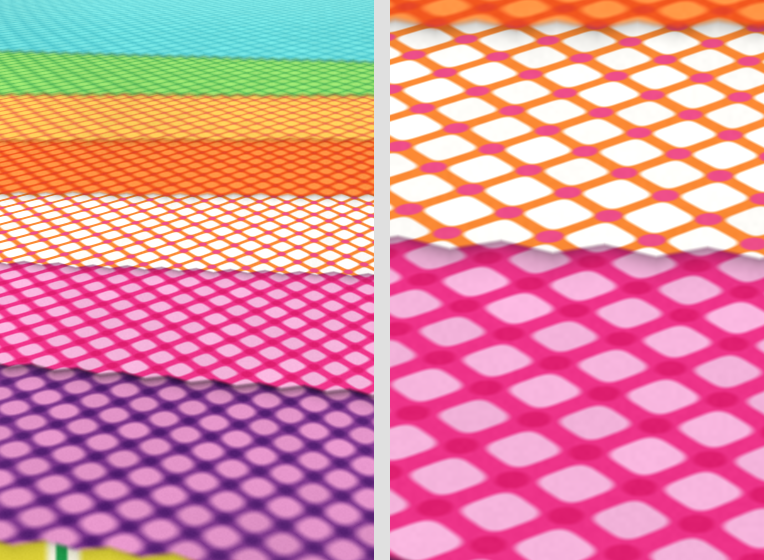
Left, the full canvas; right, a detail of the centre.
Reproduce this texture procedurally as a WebGL 1 fragment shader.

```glsl
precision highp float;
// Seven overlapping printed fabrics, each with a diamond net of rounded cells,
// receding in perspective. One lattice is projected toward a high horizon and
// every layer recolours it, cuts a zigzag edge and shades the cloth beneath.
uniform vec2 u_resolution;

float hash(vec2 p) {
  vec3 q = fract(vec3(p.xyx) * 0.1031);
  q += dot(q, q.yzx + 33.33);
  return fract((q.x + q.y) * q.z);
}

float noise(vec2 p) {
  vec2 i = floor(p), f = fract(p);
  f = f * f * (3.0 - 2.0 * f);
  return mix(mix(hash(i), hash(i + vec2(1.0, 0.0)), f.x),
             mix(hash(i + vec2(0.0, 1.0)), hash(i + 1.0), f.x), f.y);
}

// Depth grows downward from the horizon; rows sag to the right when near.
float depthAt(vec2 uv) {
  return uv.y + 0.099 - 0.1 * uv.x * max(uv.y - 0.25, 0.0);
}

// shape: cell radius, roundness exponent, blur, lattice density
vec3 net(vec2 uv, vec3 cell, vec3 line, vec3 knot, vec4 shape) {
  float depth = depthAt(uv);
  float across = (uv.x - 0.84) / (0.162 * depth);
  float row = -64.5 * inversesqrt(depth);
  vec2 lattice = shape.w * vec2(across + 0.5 * row, across - 0.5 * row);
  vec2 c = abs(fract(lattice) - 0.5);
  float vary = hash(floor(lattice) + 300.0) - 0.5;

  // Softness never falls below the size of one sample.
  float footprint = 16.2 * shape.w / (pow(depth, 1.5) * u_resolution.y);
  float soft = shape.z + 0.6 * footprint;
  float radius = shape.x + 0.025 * vary;
  float dist = pow(pow(c.x, shape.y) + pow(c.y, shape.y), 1.0 / shape.y);
  float inside = 1.0 - smoothstep(radius - soft, radius + soft, dist);
  float joint = 1.0 - smoothstep(0.19 - soft, 0.19 + soft, length(0.5 - c));

  vec3 color = mix(mix(line, knot, joint), cell * (1.0 + 0.04 * vary), inside);
  vec3 average = mix(line, cell, 0.55);
  return mix(color, average, smoothstep(0.35, 0.75, footprint));
}

// Signed distance below a slanted zigzag hem; edge holds its left and right ends.
float hem(vec2 uv, vec2 edge) {
  float depth = edge.x + 0.099;
  float tooth = abs(fract(uv.x / (0.162 * depth) + 0.3) - 0.5) - 0.25;
  float uneven = noise(vec2(uv.x * 9.0, edge.x * 50.0)) - 0.5;
  return uv.y - mix(edge.x, edge.y, uv.x) + depth * (0.022 * tooth + 0.007 * uneven);
}

// Lays a fabric below the hem of the one above, with a contact shadow.
vec3 layer(vec3 under, vec3 cloth, vec2 uv, vec2 edge, float shade) {
  float d = hem(uv, edge);
  float soft = 0.0012 + 0.012 * abs(uv.y - 0.46) + 0.5 / u_resolution.y;
  float shadow = exp(-max(d, 0.0) / (0.012 * (edge.x + 0.099)));
  return mix(under, cloth * (1.0 - shade * shadow), smoothstep(-soft, soft, d));
}

void main() {
  vec2 uv = gl_FragCoord.xy / u_resolution;
  uv.y = 1.0 - uv.y;

  // Far fabrics: fine and blurred
  vec3 color = net(uv, vec3(0.47, 0.90, 0.89), vec3(0.34, 0.81, 0.83),
                   vec3(0.31, 0.77, 0.80), vec4(0.36, 2.5, 0.20, 0.5));
  color = mix(color, vec3(0.57, 0.92, 0.91), 0.35 * smoothstep(0.07, 0.0, uv.y));
  vec3 green = net(uv, vec3(0.62, 0.90, 0.45), vec3(0.39, 0.77, 0.36),
                   vec3(0.34, 0.70, 0.36), vec4(0.38, 2.5, 0.16, 0.72));
  color = layer(color, green, uv, vec2(0.091, 0.111), 0.35);
  vec3 yellow = net(uv, vec3(1.0, 0.82, 0.36), vec3(0.95, 0.56, 0.28),
                    vec3(0.91, 0.46, 0.33), vec4(0.38, 3.0, 0.10, 0.85));
  color = layer(color, yellow, uv, vec2(0.168, 0.170), 0.35);
  vec3 orange = net(uv, vec3(1.0, 0.58, 0.27), vec3(0.94, 0.34, 0.12),
                    vec3(0.89, 0.27, 0.15), vec4(0.36, 3.0, 0.08, 1.0));
  color = layer(color, orange, uv, vec2(0.250, 0.248), 0.25);

  // Middle fabrics: in focus
  vec3 white = net(uv, vec3(1.0, 0.995, 0.98), vec3(0.97, 0.53, 0.20),
                   vec3(0.92, 0.30, 0.53), vec4(0.385, 5.0, 0.03, 1.0));
  color = layer(color, white, uv, vec2(0.345, 0.350), 0.3);
  vec3 pink = net(uv, vec3(0.97, 0.71, 0.87), vec3(0.94, 0.20, 0.54),
                  vec3(0.88, 0.12, 0.44), vec4(0.35, 4.0, 0.045, 1.0));
  color = layer(color, pink, uv, vec2(0.469, 0.492), 0.35);

  // Near fabric: large and defocused
  float blur = mix(0.075, 0.13, smoothstep(0.7, 1.0, uv.y));
  vec3 purple = net(uv, vec3(0.91, 0.59, 0.80), vec3(0.49, 0.20, 0.55),
                    vec3(0.31, 0.10, 0.43), vec4(0.385, 2.4, blur, 1.0));
  purple = mix(purple, vec3(0.72, 0.46, 0.68), 0.12 * noise(uv * 4.0));
  color = layer(color, purple, uv, vec2(0.651, 0.702), 0.6);

  // Striped corner peeking out at the bottom
  vec3 corner = mix(vec3(0.88, 0.83, 0.22), vec3(0.97, 0.96, 0.88),
                    1.0 - smoothstep(0.03, 0.06, abs(uv.x - 0.17)));
  corner = mix(corner, vec3(0.12, 0.62, 0.30),
               1.0 - smoothstep(0.008, 0.022, abs(uv.x - 0.165)));
  corner = mix(corner, vec3(0.85, 0.15, 0.40), smoothstep(0.48, 0.56, uv.x));
  color = layer(color, corner, uv, vec2(0.963, 1.035), 0.2);

  // Uneven light and fine weave grain
  color *= 0.98 + 0.04 * noise(uv * vec2(3.0, 5.0));
  color += 0.018 * (noise(uv * vec2(220.0, 330.0)) - 0.5);
  gl_FragColor = vec4(clamp(color, 0.0, 1.0), 1.0);
}
```
